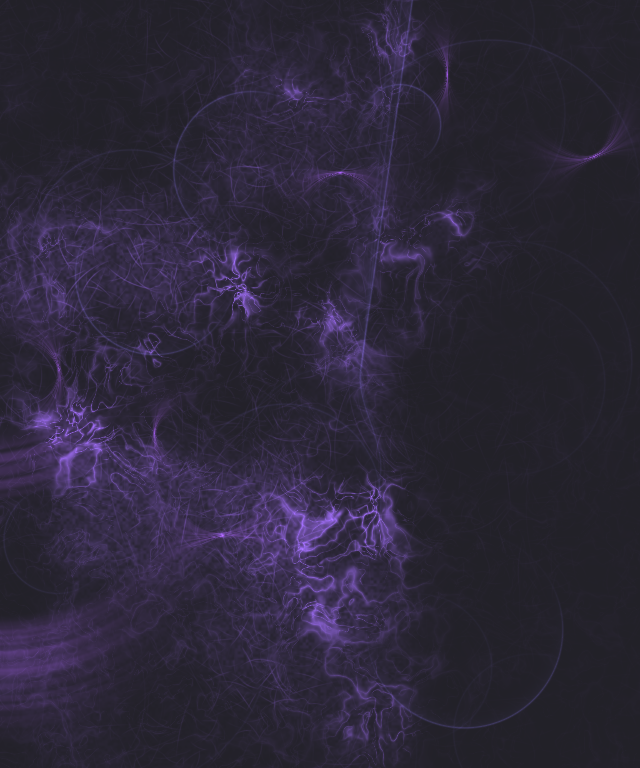
Write a Shadertoy shader that draws this background.

```glsl
// Violet fractal filaments: knots, rings, fans and fine hairs over a dark ground.
#define GROUND vec3(0.133, 0.128, 0.157)
#define VIOLET vec3(0.26, 0.160, 0.43)
#define MAGENTA vec3(0.27, 0.125, 0.41)
#define BLUE vec3(0.20, 0.17, 0.40)
#define HAZE 0.22
#define HAIR_LIGHT 0.62
#define WISP_LIGHT 0.42
#define KNOT_LIGHT 2.3
#define RING_LIGHT 0.42
#define FAN_LIGHT 1.3
#define HAIR_WIDTH 0.0009
#define PEAK 2.6

// Rings and fans: centre, size, facing angle. Knots: centre, radius.
const vec4 RINGS[8] = vec4[8](
    vec4(.328, .779, .102, 2.7), vec4(.202, .642, .104, 4.2),
    vec4(.605, .180, .128, 5.0), vec4(.521, .837, .053, 0.8),
    vec4(.638, .753, .195, 1.7), vec4(.075, .297, .070, 3.6),
    vec4(.371, .349, .125, 1.2), vec4(.170, .675, .130, 1.8));
const vec4 FANS[6] = vec4[6](
    vec4(.443, .776, .075, 0.0), vec4(.583, .903, .065, 1.57),
    vec4(.078, .520, .080, 1.75), vec4(.200, .437, .065, 1.5),
    vec4(.290, .303, .105, 0.1), vec4(.775, .795, .085, 0.4));
const vec3 KNOTS[12] = vec3[12](
    vec3(.306, .616, .043), vec3(.436, .316, .058), vec3(.117, .440, .056),
    vec3(.436, .577, .036), vec3(.182, .551, .036), vec3(.417, .225, .050),
    vec3(.495, .922, .040), vec3(.521, .668, .042), vec3(.085, .668, .042),
    vec3(.482, .069, .045), vec3(.384, .883, .034), vec3(.605, .714, .036));

float hash(vec2 p) {
    p = fract(p * vec2(123.34, 456.21));
    p += dot(p, p + 45.32);
    return fract(p.x * p.y);
}

float noise(vec2 p) {
    vec2 i = floor(p), f = fract(p);
    f = f * f * (3.0 - 2.0 * f);
    return mix(mix(hash(i), hash(i + vec2(1, 0)), f.x),
               mix(hash(i + vec2(0, 1)), hash(i + vec2(1, 1)), f.x), f.y);
}

mat2 turn(float a) { return mat2(cos(a), -sin(a), sin(a), cos(a)); }

float fbm(vec2 p) {
    float sum = 0.0, amp = 0.5;
    for (int i = 0; i < 4; i++) {
        sum += amp * noise(p);
        p = turn(0.7) * p * 2.03 + 11.3;
        amp *= 0.5;
    }
    return sum;
}

float bell(float x) { return exp(-x * x); }

float stroke(float dist, float width) {
    return bell(dist / max(width, 0.45 / iResolution.y));
}

// Broken, curling ridges of warped noise
float wisps(vec2 p) {
    vec2 q = 24.0 * (p + 0.10 * vec2(fbm(p * 15.0), fbm(p * 15.0 + 31.0)));
    float sum = 0.0, amp = 1.0;
    for (int i = 0; i < 4; i++) {
        float ridge = 1.0 - abs(2.0 * noise(q) - 1.0);
        sum += amp * pow(ridge, 10.0) * smoothstep(0.35, 0.8, noise(q * 0.5 + 9.0));
        q = turn(1.1) * q * 1.7 + 5.7;
        amp *= 0.95;
    }
    return sum;
}

// One short bent hair per cell
float hairs(vec2 p, float cells) {
    vec2 g = p * cells, id = floor(g);
    float sum = 0.0;
    for (int k = 0; k < 9; k++) {
        vec2 c = id + vec2(k % 3 - 1, k / 3 - 1);
        float a = hash(c + cells), b = hash(c + 17.3 + cells), t = hash(c + 41.7);
        vec2 d = turn(6.283 * t) * (g - c - vec2(a, b));
        float off = abs(d.y - (a - 0.5) * 0.8 * d.x * d.x);
        sum += b * stroke(off / cells, HAIR_WIDTH) * (1.0 - smoothstep(0.1, 0.9, abs(d.x)));
    }
    return sum;
}

// Thin circle, brighter towards one side, with a soft inner glow
float ring(vec2 p, vec4 r) {
    vec2 d = p - r.xy;
    float len = length(d) + 1e-4, edge = len - r.z;
    float side = smoothstep(-0.4, 1.0, dot(d / len, vec2(cos(r.w), sin(r.w))));
    float glow = 0.25 * exp(-abs(edge) / 0.008) * step(edge, 0.0);
    return (0.07 + 0.93 * side) * (stroke(edge, 0.0012) + glow);
}

// Bundle of parabolas through one waist
float fan(vec2 p, vec4 f, float bias) {
    vec2 q = turn(f.w) * (p - f.xy) / f.z;
    float k = q.y / (q.x * q.x + 0.03);
    float streak = 0.15 + 0.85 * noise(vec2(k * 10.0, bias * 20.0));
    return streak * exp(-1.3 * (k + bias) * (k + bias) - 1.5 * dot(q, q)) * 0.3 / (0.16 + abs(q.x));
}

void mainImage(out vec4 fragColor, in vec2 fragCoord) {
    vec2 p = fragCoord / iResolution.y;
    vec2 warped = p + 0.12 * (vec2(fbm(p * 14.0), fbm(p * 14.0 + 7.0)) - 0.47);

    // Knots and the broad veil that holds them
    float knot = 0.0, halo = 0.0;
    for (int i = 0; i < 12; i++) {
        float d = length(warped - KNOTS[i].xy) / KNOTS[i].z;
        knot += bell(d) * (i < 3 ? 1.0 : 0.5);
        halo += 0.35 * bell(d * 0.5);
    }
    float seam = 0.467 + 0.14 * (p.y - 0.5) + 0.045 * (1.0 - smoothstep(0.38, 0.52, p.y));
    float left = 1.0 - smoothstep(-0.02, 0.07, p.x - seam);
    float veil = left * bell(length((p - vec2(0.25, 0.47)) / vec2(0.36, 0.42)));
    float patches = smoothstep(0.28, 0.66, fbm(p * 6.0 + 3.0));
    float density = 0.10 + 0.65 * veil * (0.35 + 1.1 * patches) + min(halo, 0.85);

    // Hairs, wisps and grain
    float hair = 0.5 * hairs(p, 6.0) + 0.8 * hairs(p, 11.0) + hairs(p + 3.1, 19.0)
        + hairs(p, 33.0) + 0.8 * hairs(p + 1.7, 52.0);
    float grain = 0.4 + 1.2 * noise(p * 260.0);
    float light = HAZE * max(density - 0.16, 0.0) * grain * (0.2 + 1.2 * patches);
    light += density * HAIR_LIGHT * hair * (0.1 + 1.2 * noise(p * 9.0));
    light += wisps(p) * (WISP_LIGHT * density + KNOT_LIGHT * knot) + 0.14 * knot * grain;

    // Main rings, then faint scattered ones
    float blue = 0.0;
    for (int i = 0; i < 8; i++) blue += RING_LIGHT * (i < 4 ? 1.0 : 0.4) * ring(p, RINGS[i]);
    for (int i = 0; i < 12; i++) {
        vec2 s = vec2(i, 3 * i + 1);
        blue += 0.08 * ring(p, vec4(hash(s) * 0.83, hash(s + 5.0), 0.05 + 0.15 * hash(s + 9.0), 6.283 * hash(s + 2.0)));
    }

    // Long seam of diverging threads
    for (int i = 0; i < 3; i++) {
        float d = p.x - seam + float(i) * 0.03 * (p.y - 0.55);
        float fade = smoothstep(0.2, 0.65, p.y) / (1.0 + 2.0 * float(i));
        blue += fade * (0.45 * stroke(d, 0.0012) + 0.09 * exp(-abs(d) / 0.012) * step(d, 0.0));
    }

    // Fans and banded sweeps at the left edge
    float magenta = 0.0;
    for (int i = 0; i < 6; i++) magenta += FAN_LIGHT * fan(p, FANS[i], 0.7 * cos(2.0 * float(i)));
    float low = length(p - vec2(0.0, 0.45)), high = length(p - vec2(-0.05, 0.75));
    float bowl = smoothstep(0.25, 0.28, low) * (1.0 - smoothstep(0.31, 0.43, low)) * step(p.y, 0.45);
    magenta += 0.65 * bell(p.x / 0.15) * bowl
        * (0.15 + 0.55 * noise(vec2(low * 110.0, 1.0)) + 0.45 * noise(vec2(low * 260.0, 4.0)));
    magenta += 0.9 * bell(p.x / 0.10) * bell((high - 0.365) / 0.028) * step(p.y, 0.75)
        * (0.1 + 0.9 * noise(vec2(high * 170.0, 2.0)));

    light = PEAK * (1.0 - exp(-light / PEAK));
    fragColor = vec4(GROUND + VIOLET * light + BLUE * blue + MAGENTA * magenta, 1.0);
}
```
